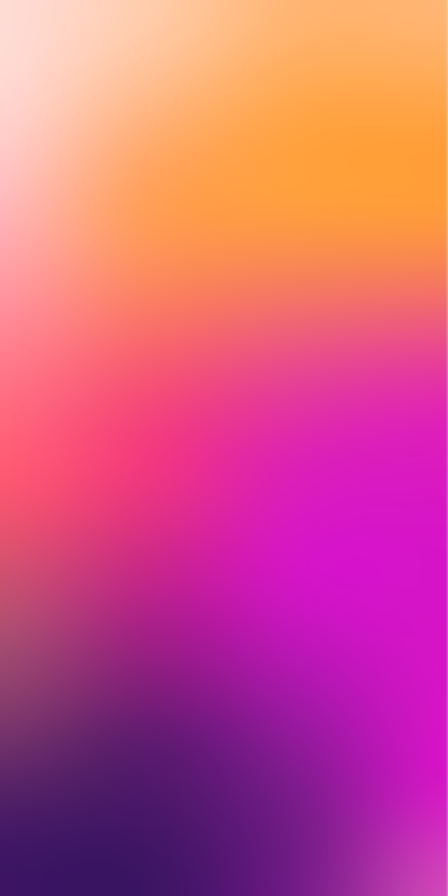
Give the GLSL for this background, as a Shadertoy shader.

```glsl
// A soft mesh gradient: blush and orange above, coral and magenta across
// the middle, indigo below. Four vertical colour ramps are built from
// overlapping smooth fades, joined sideways by a spline, with a pale rim.

#define BLUSH   vec3(1.00, 0.86, 0.84)
#define PEACH   vec3(1.00, 0.80, 0.67)
#define APRICOT vec3(1.00, 0.71, 0.45)
#define ORANGE  vec3(1.00, 0.62, 0.22)
#define CORAL   vec3(1.00, 0.33, 0.43)
#define ROSE    vec3(0.95, 0.22, 0.50)
#define MAGENTA vec3(0.84, 0.08, 0.78)
#define PLUM    vec3(0.38, 0.11, 0.44)
#define INDIGO  vec3(0.235, 0.08, 0.39)
#define RIM_WIDTH 0.006
#define RIM_LIGHT 0.25

// Fade from one colour to the next between two depths
vec3 fade(vec3 from, vec3 to, float start, float end, float depth) {
    return mix(from, to, smoothstep(start, end, depth));
}

// Left edge: blush, coral, dusty rose, indigo
vec3 leftRamp(float depth) {
    vec3 c = fade(BLUSH, CORAL, 0.04, 0.60, depth);
    c = fade(c, vec3(0.66, 0.31, 0.44), 0.51, 0.75, depth);
    return fade(c, INDIGO, 0.67, 0.98, depth);
}

// Inner left: peach, warm orange, rose, plum, indigo
vec3 innerLeftRamp(float depth) {
    vec3 c = fade(PEACH, vec3(1.0, 0.62, 0.34), 0.0, 0.25, depth);
    c = fade(c, ROSE, 0.22, 0.53, depth);
    c = fade(c, vec3(0.72, 0.13, 0.55), 0.50, 0.71, depth);
    c = fade(c, PLUM, 0.64, 0.86, depth);
    return fade(c, INDIGO, 0.77, 1.0, depth);
}

// Inner right: apricot, orange, magenta, violet
vec3 innerRightRamp(float depth) {
    vec3 c = fade(APRICOT, vec3(1.0, 0.63, 0.24), 0.0, 0.18, depth);
    c = fade(c, vec3(0.87, 0.14, 0.69), 0.20, 0.53, depth);
    c = fade(c, MAGENTA, 0.46, 0.65, depth);
    return fade(c, vec3(0.46, 0.11, 0.53), 0.61, 0.95, depth);
}

// Right edge: apricot, orange, magenta, with a pink glow in the low corner
vec3 rightRamp(float depth) {
    vec3 c = fade(APRICOT, ORANGE, 0.0, 0.18, depth);
    c = fade(c, vec3(0.87, 0.12, 0.73), 0.21, 0.50, depth);
    c = fade(c, MAGENTA, 0.44, 0.62, depth);
    return fade(c, vec3(0.82, 0.29, 0.72), 0.85, 1.02, depth);
}

// Catmull-Rom weight at a distance from a ramp
float splineWeight(float d) {
    d = abs(d);
    float inner = (1.5 * d - 2.5) * d * d + 1.0;
    float outer = ((2.5 - 0.5 * d) * d - 4.0) * d + 2.0;
    return d < 1.0 ? inner : (d < 2.0 ? outer : 0.0);
}

void mainImage(out vec4 fragColor, in vec2 fragCoord) {
    vec2 uv = fragCoord / iResolution.xy;
    float depth = 1.0 - uv.y;
    float t = 3.0 * uv.x;

    // Join the ramps; the outer two repeat beyond the canvas
    vec3 color = leftRamp(depth) * (splineWeight(t) + splineWeight(t + 1.0))
               + innerLeftRamp(depth) * splineWeight(t - 1.0)
               + innerRightRamp(depth) * splineWeight(t - 2.0)
               + rightRamp(depth) * (splineWeight(t - 3.0) + splineWeight(t - 4.0));

    // Thin pale rim along the right side
    float rim = smoothstep(1.0 - RIM_WIDTH, 1.0, uv.x);
    color = mix(color, vec3(1.0), RIM_LIGHT * rim);

    fragColor = vec4(clamp(color, 0.0, 1.0), 1.0);
}
```
